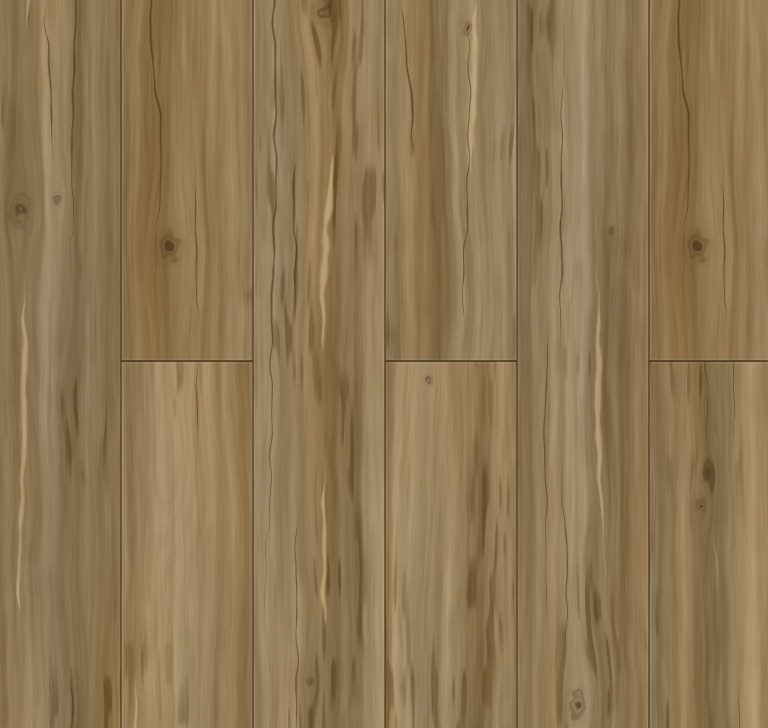
Write a WebGL 2 fragment shader that draws this texture.

```glsl
#version 300 es
precision highp float;
// Floor of tall brown wood planks with streaked grain, knots, cracks and thin dark joints.
uniform vec2 u_resolution;
out vec4 outColor;

// Layout, in units of the canvas height
const float PLANK_WIDTH = 0.1813;
const float FIRST_JOINT = 0.1662;
const float END_JOINT = 0.504;

const vec3 DARK_WOOD = vec3(0.47, 0.375, 0.235);
const vec3 LIGHT_WOOD = vec3(0.70, 0.61, 0.47);
const vec3 SAPWOOD = vec3(0.80, 0.70, 0.52);
const vec3 CRACK_BROWN = vec3(0.29, 0.19, 0.10);
const vec3 JOINT_BROWN = vec3(0.25, 0.19, 0.12);
const vec3 WARM_SHIFT = vec3(0.035, -0.002, -0.035);

float hash(vec2 p) {
    vec3 q = fract(vec3(p.xyx) * 0.1031);
    q += dot(q, q.yzx + 33.33);
    return fract((q.x + q.y) * q.z);
}

float noise(vec2 p) {
    vec2 cell = floor(p);
    vec2 f = fract(p);
    f = f * f * (3.0 - 2.0 * f);
    float low = mix(hash(cell), hash(cell + vec2(1, 0)), f.x);
    float high = mix(hash(cell + vec2(0, 1)), hash(cell + vec2(1, 1)), f.x);
    return mix(low, high, f.y);
}

float fbm(vec2 p) {
    float sum = 0.0, weight = 0.5;
    for (int i = 0; i < 4; i++) {
        sum += weight * noise(p);
        p = p * 2.03 + 19.7;
        weight *= 0.5;
    }
    return sum / 0.9375;
}

// Coverage of a line of given half width at distance d
float line(float d, float halfWidth, float px) {
    return clamp((halfWidth - d) / px + 0.5, 0.0, 1.0);
}

// Wandering vertical streak that swells and fades along the plank
float streak(vec2 p, float seed, float maxWidth, float px) {
    float centre = PLANK_WIDTH * mix(0.1, 0.9, hash(vec2(seed, 3.0)));
    centre += 0.018 * (noise(vec2(seed, p.y * 5.0)) - 0.5);
    centre += 0.006 * (noise(vec2(seed + 7.0, p.y * 32.0)) - 0.5);
    float swell = smoothstep(0.45, 0.85, noise(vec2(seed + 13.0, p.y * 4.5)));
    swell *= mix(0.45, 1.0, noise(vec2(seed + 29.0, p.y * 45.0)));
    float halfWidth = maxWidth * swell;
    float edge = px + halfWidth * 0.6;
    return line(abs(p.x - centre), halfWidth, edge) * smoothstep(0.0, 0.25, swell);
}

// Bends grain around a knot (x) and gives the darkness of the knot (y)
vec2 knot(vec2 p, float seed) {
    vec2 centre = vec2(PLANK_WIDTH * mix(0.2, 0.8, hash(vec2(seed, 41.0))), hash(vec2(seed, 57.0)));
    float size = hash(vec2(seed, 73.0));
    float radius = mix(0.004, 0.013, size * size);
    vec2 offset = p - centre;
    vec2 reach = offset / (radius * vec2(3.0, 7.0));
    float bend = -0.75 * offset.x * exp(-dot(reach, reach));
    vec2 d = offset / (radius * vec2(1.0, 1.5));
    d += 0.9 * (vec2(noise(p * 110.0 + seed), noise(p * 110.0 - seed + 90.0)) - 0.5);
    float rings = 0.65 + 0.35 * sin(length(d) * 8.0 + seed);
    return vec2(bend, rings * exp(-dot(d, d)));
}

vec3 wood(vec2 p, float seed, float px) {
    // Knots and slow waves distort the grain
    float knots = 0.0, bend = 0.0;
    for (int i = 0; i < 2; i++) {
        vec2 k = knot(p, seed + float(i) * 11.0);
        bend += k.x;
        knots = max(knots, k.y);
    }
    float x = p.x + bend + 0.022 * (fbm(vec2(p.x * 9.0 + seed, p.y * 3.5)) - 0.5);
    vec2 grain = vec2(x, p.y);

    // Broad bands, narrow streaks, growth lines and pores
    float broad = noise(grain * vec2(30.0, 0.9) + seed);
    float narrow = noise(grain * vec2(95.0, 1.8) + seed * 1.7);
    float fine = fbm(grain * vec2(210.0, 5.0) + seed * 2.3);
    float growth = sin(75.0 * fbm(grain * vec2(9.0, 1.3) + seed));
    float pores = noise(grain * vec2(420.0, 28.0) + seed);
    float tone = 0.47 + 0.16 * (hash(vec2(seed, 5.0)) - 0.5);
    tone += 0.62 * (broad - 0.5) + 0.42 * (narrow - 0.5) + 0.40 * (fine - 0.5);
    tone += 0.035 * growth + 0.14 * (pores - 0.5);

    // Dark flecks gathered in patches
    float patches = smoothstep(0.58, 0.8, noise(grain * vec2(16.0, 5.0) + seed * 3.1));
    tone -= 0.45 * patches * smoothstep(0.6, 0.85, noise(grain * vec2(170.0, 15.0) + seed));

    vec3 color = mix(DARK_WOOD, LIGHT_WOOD, clamp(tone, -0.3, 1.25));
    color += WARM_SHIFT * (noise(grain * vec2(22.0, 1.4) + seed * 4.1) - 0.45);

    // Pale sapwood and dark cracks
    color = mix(color, SAPWOOD * (0.9 + 0.15 * fine), 0.65 * streak(p, seed + 101.0, 0.0055, px));
    for (int i = 0; i < 2; i++)
        color = mix(color, CRACK_BROWN, 0.65 * streak(p, seed + 211.0 + 17.0 * float(i), 0.0017, px));
    return mix(color, CRACK_BROWN, 0.75 * knots);
}

void main() {
    float px = 1.0 / u_resolution.y;
    vec2 p = gl_FragCoord.xy * px;

    // Every second column is split in two; upper halves recur every four columns
    float across = (p.x - FIRST_JOINT) / PLANK_WIDTH;
    float column = floor(across);
    float split = 1.0 - mod(column, 2.0);
    float upper = split * step(END_JOINT, p.y);
    float plank = mix(column, mod(column, 4.0), upper);
    float seed = 23.0 + (plank + 2.0) * 37.3 + upper * 411.7;
    vec3 color = wood(vec2(fract(across) * PLANK_WIDTH, p.y), seed, px);

    // Joints, with a faint light bevel beside them
    float side = abs(across - round(across)) * PLANK_WIDTH;
    float end = abs(p.y - END_JOINT);
    color += 0.035 * max(line(side, 0.0035, px), split * line(end, 0.0035, px));
    color = mix(color, JOINT_BROWN, 0.7 * line(side, 0.0011, px));
    color = mix(color, JOINT_BROWN, 0.8 * split * line(end, 0.0013, px));
    outColor = vec4(color, 1.0);
}
```
